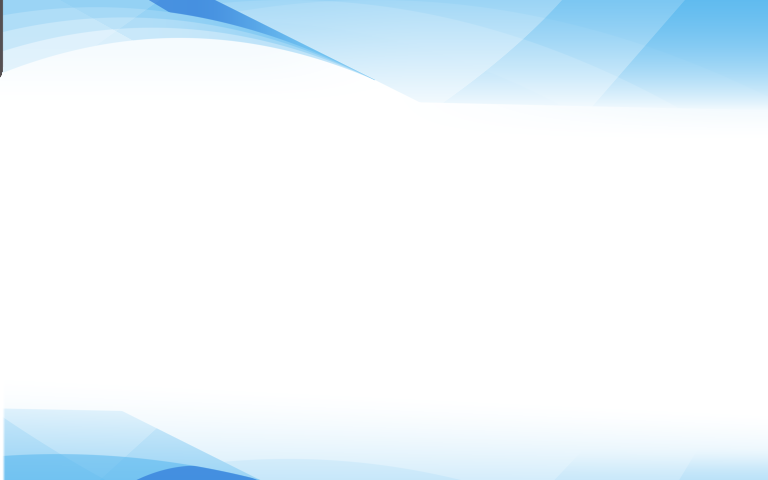
This background is drawn by a Shadertoy shader. Its source:

```glsl
// White backdrop framed by translucent blue sheets along its top and bottom.
// Parabolas and slanted lines bound each sheet; vertical fades tint them.
// Lengths are in canvas heights; x spans 0 to 1.6 on a 16:10 canvas.

const vec3 SKY = vec3(0.30, 0.70, 0.93);
const vec3 DEEP = vec3(0.16, 0.45, 0.84);
const vec3 WHITE = vec3(1.0);
const vec3 CHARCOAL = vec3(0.33, 0.31, 0.32);

// Antialiased mask: 1 where the signed distance is positive.
float inside(float signedDist) {
    float w = 0.75 / iResolution.y;
    return smoothstep(-w, w, signedDist);
}

// Height of a parabola with the given apex and curvature.
float arc(float x, vec2 apex, float bend) {
    float dx = x - apex.x;
    return apex.y + bend * dx * dx;
}

// Parabola from an apex through a shared tip.
float arcToTip(float x, vec2 apex, vec2 tip) {
    float span = tip.x - apex.x;
    return arc(x, apex, (tip.y - apex.y) / (span * span));
}

vec3 tint(vec3 base, vec3 colour, float amount) {
    return mix(base, colour, clamp(amount, 0.0, 1.0));
}

// Broad sheet at the upper right; d is the depth below the top edge.
vec3 upperRight(vec3 col, float x, float d) {
    float blade = 0.5 * (x - 0.448);
    float rim = 0.213 + 0.023 * (x - 0.865);
    float sheet = inside(blade - d) * inside(rim - d);
    float fade = clamp(1.0 - d / 0.235, 0.0, 1.0);

    // Soft spill under the rim
    float spill = smoothstep(0.30, 0.19, d) * smoothstep(0.75, 1.6, x);
    col = tint(col, SKY, 0.09 * spill * (1.0 - sheet));

    // Base wash, then facets that deepen toward the right
    col = tint(col, SKY, sheet * (0.04 + 0.42 * fade));
    float facetA = inside(x - 1.171 + 0.9 * d + 1.2 * d * d);
    float facetB = inside(x - 1.427 + 0.87 * d);
    col = tint(col, SKY, sheet * facetA * 0.40 * fade);
    col = tint(col, SKY, sheet * facetB * 0.58 * fade);

    // Sweeping ribbons
    float outer = inside(arc(x, vec2(0.60, 0.0), 0.34) - d);
    float inner = inside(arc(x, vec2(0.50, 0.045), 0.39) - d);
    col = tint(col, SKY, sheet * inner * 0.10 * fade);
    col = tint(col, WHITE, sheet * inner * (1.0 - outer) * 0.14);
    float crest = inside(arc(x, vec2(0.78, 0.0), 0.30) - d);
    return tint(col, SKY, sheet * crest * 0.10 * fade);
}

// Fan of arcs at the upper left, all meeting in one tip.
vec3 upperLeft(vec3 col, float x, float d) {
    vec2 tip = vec2(0.781, 0.167);
    float region = inside(d - 0.5 * (x - 0.448)) * inside(tip.x - x);
    float glow = smoothstep(0.23, 0.07, d) * smoothstep(0.9, 0.5, x);
    col = tint(col, SKY, 0.06 * glow);

    for (int i = 0; i < 4; i++) {
        float t = float(i) / 3.0;
        vec2 apex = mix(vec2(0.375, 0.079), vec2(0.20, 0.015), t);
        float sheet = region * inside(arcToTip(x, apex, tip) - d);
        float strength = mix(0.16, 0.28, t) + 0.08 * smoothstep(0.3, 0.6, x);
        col = tint(col, SKY, sheet * strength);
    }

    // Crossing slanted facets
    float dome = region * inside(arcToTip(x, vec2(0.375, 0.079), tip) - d);
    float facetA = inside(x - 0.125 - 1.8 * d);
    float facetB = inside(0.333 - 1.4 * d - x);
    col = tint(col, SKY, dome * facetA * 0.12);
    col = tint(col, WHITE, dome * facetB * 0.14);

    // Deep fold beside the blade
    float fold = region * inside(0.6 * (x - 0.31) - d);
    fold *= inside(arcToTip(x, vec2(0.20, 0.015), tip) - d);
    return tint(col, DEEP, fold * 0.65 * smoothstep(0.68, 0.40, x));
}

// Lower border; h is the height above the bottom edge.
vec3 lowerBorder(vec3 col, float x, float h) {
    float reach = mix(0.22, 0.14, x / 1.6);
    float fade = clamp(1.0 - h / reach, 0.0, 1.0);
    col = tint(col, SKY, 0.24 * pow(fade, 1.5));

    // Left sheet with a sloping right side
    float sheet = inside(0.149 - 0.02 * x - h) * inside(0.5 * (0.542 - x) - h);
    col = tint(col, SKY, sheet * (0.05 + 0.30 * fade));
    float facet = inside(0.135 - 0.68 * x + 0.3 * x * x - h);
    col = tint(col, SKY, sheet * facet * 0.16);
    float cross = inside(x - 0.208 - 1.1 * h);
    col = tint(col, SKY, sheet * cross * 0.12);

    // Blue mound and its deep fold
    float mound = inside(arc(x, vec2(0.12, 0.054), -0.303) - h);
    col = tint(col, SKY, mound * 0.50);
    float fold = inside(arc(x, vec2(0.41, 0.030), -1.9) - h);
    col = tint(col, DEEP, fold * mound * 0.65);

    // Pale arc and facets to the right
    float pale = inside(arc(x, vec2(0.60, 0.044), -0.34) - h) * (1.0 - sheet);
    col = tint(col, SKY, pale * 0.10);
    float right = inside(x - 1.155 - 0.95 * h) * 0.08 + inside(x - 1.415 - 0.6 * h) * 0.10;
    return tint(col, SKY, right * smoothstep(0.07, 0.0, h));
}

void mainImage(out vec4 fragColor, in vec2 fragCoord) {
    float x = fragCoord.x / iResolution.x * 1.6;
    float h = fragCoord.y / iResolution.y;
    float d = 1.0 - h;
    vec3 col = upperLeft(upperRight(WHITE, x, d), x, d);
    col = lowerBorder(col, x, h);
    // Pale lower margin and dark upper sliver on the left
    col = tint(col, WHITE, smoothstep(0.012, 0.004, x) * inside(0.3 - h));
    col = tint(col, CHARCOAL, inside(0.0062 - x) * inside(0.161 - d - 400.0 * x * x));
    fragColor = vec4(col, 1.0);
}
```
